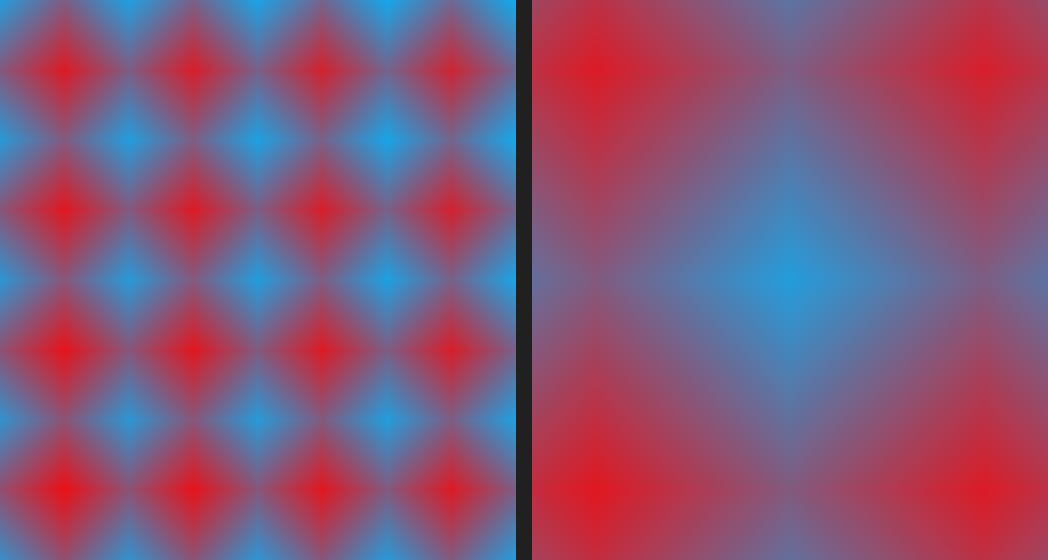
Left: the whole. Right: its middle third, enlarged.
A Shadertoy shader for this pattern:

```glsl
// A four by four lattice of soft red diamonds on blue, all one continuous blend.
// Each cell ramps by Manhattan distance from its centre (red) to its corners (blue);
// a faint diagonal ramp cools the whole canvas from lower left to upper right.

const vec2  REPEATS    = vec2(4.0, 4.0);          // cells across and down
const vec3  WARM_RED   = vec3(0.94, 0.05, 0.07);  // diamond centres
const vec3  COOL_BLUE  = vec3(0.06, 0.67, 0.94);  // cell corners
const float DRIFT      = 0.18;                    // share of the diagonal ramp

// Manhattan distance from the cell centre: 0 at the centre, 1 at the corners.
float diamondRamp(vec2 cell) {
    vec2 offset = abs(fract(cell) - 0.5);
    return offset.x + offset.y;
}

// Linear ramp along the diagonal: 0 at lower left, 1 at upper right.
float diagonalRamp(vec2 uv) {
    return 0.5 * (uv.x + uv.y);
}

void mainImage(out vec4 fragColor, in vec2 fragCoord) {
    vec2 uv = fragCoord / iResolution.xy;

    // Both ramps are continuous, so the blend has no hard edges to smooth.
    float coolness = mix(diamondRamp(uv * REPEATS), diagonalRamp(uv), DRIFT);

    fragColor = vec4(mix(WARM_RED, COOL_BLUE, coolness), 1.0);
}
```
